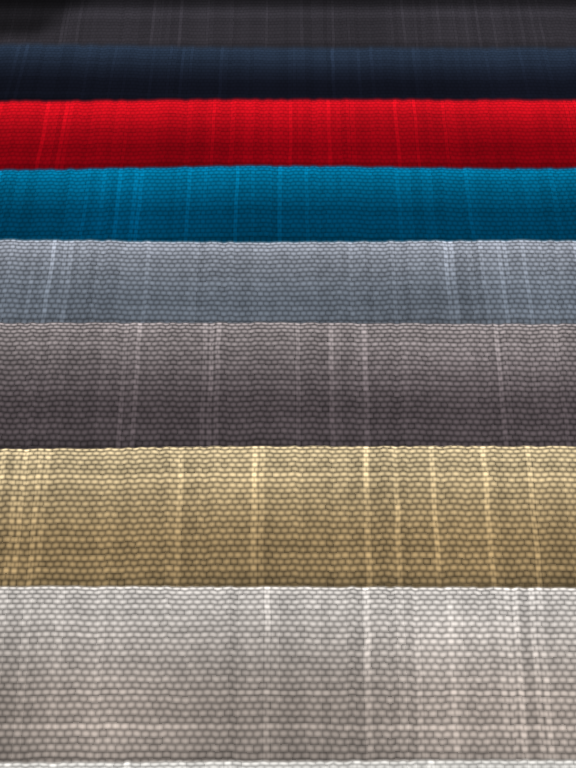
This texture is drawn by a Shadertoy shader. Its source:

```glsl
const int FOLDS = 9;                 // stacked back to front
const float FRONT_THREADS = 70.0;    // weave cells across the nearest fold
const float DEPTH_SCALE = 0.16;      // octaves of shrink per fold backwards
const float CELL_ASPECT = 0.75;      // cell height over cell width
const float WEAVE_DEPTH = 0.46;
const float SLUB_CHANCE = 0.15;
const float SLUB_GAIN = 0.27;
const float DRAPE_GAIN = 0.20;
const float SHARP_FOLD = 5.6;        // fold in focus

const float CREST[10] = float[10](
    1.025, 0.940, 0.868, 0.782, 0.686, 0.578, 0.417, 0.237, 0.010, -0.150);

const vec3 LIT[FOLDS] = vec3[FOLDS](
    vec3(0.27, 0.26, 0.29), vec3(0.16, 0.21, 0.28), vec3(0.80, 0.07, 0.12),
    vec3(0.01, 0.44, 0.60), vec3(0.56, 0.58, 0.62), vec3(0.53, 0.50, 0.50),
    vec3(0.74, 0.67, 0.53), vec3(0.76, 0.74, 0.72), vec3(0.78, 0.77, 0.75));

const vec3 SHADED[FOLDS] = vec3[FOLDS](
    vec3(0.20, 0.19, 0.21), vec3(0.07, 0.08, 0.12), vec3(0.49, 0.02, 0.06),
    vec3(0.00, 0.25, 0.37), vec3(0.39, 0.42, 0.46), vec3(0.30, 0.27, 0.28),
    vec3(0.54, 0.46, 0.33), vec3(0.59, 0.55, 0.52), vec3(0.62, 0.60, 0.58));

float hash(vec2 p) {
    return fract(sin(dot(p, vec2(127.1, 311.7))) * 43758.545);
}

float noise(vec2 p) {
    vec2 i = floor(p), f = fract(p);
    f = f * f * (3.0 - 2.0 * f);
    return mix(mix(hash(i), hash(i + vec2(1, 0)), f.x),
               mix(hash(i + vec2(0, 1)), hash(i + vec2(1, 1)), f.x), f.y);
}

// Strength of a thick yarn running along one lattice line
float slub(float across, float along, float seed) {
    float line = floor(across);
    float pick = hash(vec2(line, seed));
    float profile = smoothstep(0.5, 0.15, abs(fract(across) - 0.5));
    float wear = 0.45 + 0.75 * noise(vec2(along * 0.16, line + seed));
    float thick = smoothstep(1.0 - SLUB_CHANCE, 1.0, pick);
    return profile * wear * (step(1.0 - SLUB_CHANCE, pick) * 0.5 + 0.5 * thick);
}

// Rounded yarn crossings in staggered rows
float weave(vec2 q) {
    q.x += 0.5 * mod(floor(q.y), 2.0);
    vec2 f = fract(q) - 0.5;
    float bump = smoothstep(0.66, 0.08, length(f * vec2(0.95, 1.15)));
    return bump - 0.5 + 0.3 * (hash(floor(q)) - 0.5);
}

vec3 foldColour(int i, vec2 p, float drop, float height) {
    float id = float(i);
    float t = clamp(drop / height, 0.0, 1.0);
    float threads = FRONT_THREADS * exp2((7.0 - id) * DEPTH_SCALE);
    float rows = height * threads / (CELL_ASPECT * 0.75);

    // Rows crowd together over the crest, columns fan out below it
    vec2 q = vec2((p.x - 0.5) * threads * (1.0 - 0.05 * t) + 200.0,
                  rows * pow(t, 0.85));
    q += 0.22 * (vec2(noise(q * 0.3 + id), noise(q * 0.25 + id + 40.0)) - 0.5);

    float blur = (id - SHARP_FOLD) / 2.6;
    float focus = mix(0.22, 1.0, exp(-blur * blur));

    // Soft shading of the drape
    vec3 col = mix(LIT[i], SHADED[i], smoothstep(-0.05, 0.75, t));
    float drape = noise(vec2(p.x * 5.0 + id * 7.3, t * 1.2 + id)) - 0.5;
    col *= 1.0 + DRAPE_GAIN * drape * smoothstep(0.0, 0.3, t);
    col *= 1.0 - 0.16 * smoothstep(0.88, 1.0, t);

    // Yarn tone, crossings and slubs
    float tone = hash(vec2(floor(q.x), id + 3.0)) + hash(vec2(id, floor(q.y))) - 1.0;
    float warp = slub(q.x, q.y, id * 13.0 + 2.0);
    float weft = slub(q.y, q.x * 0.5, id * 17.0 + 5.0) * smoothstep(4.0, 7.0, id);
    float detail = WEAVE_DEPTH * focus * weave(q) + 0.09 * tone;
    detail += SLUB_GAIN * (0.45 + 0.55 * focus) * (warp + 0.7 * weft);
    col *= 1.0 + detail;

    // Thin light along the crest
    return col * (1.0 + 0.17 * exp(-drop / 0.004));
}

void mainImage(out vec4 fragColor, in vec2 fragCoord) {
    vec2 p = fragCoord / iResolution.xy;
    float px = 1.0 / iResolution.y;
    vec3 col = vec3(0.08);

    for (int i = 0; i < FOLDS; i++) {
        float id = float(i);
        float sway = 0.006 * (noise(vec2(p.x * 2.2, id * 5.0)) - 0.5);
        float fuzz = 0.0016 * (noise(vec2(p.x * 90.0, id)) - 0.5);
        float drop = CREST[i] + sway + fuzz - p.y;
        float soft = px + 0.0008 * abs(id - SHARP_FOLD);
        float cover = smoothstep(-soft, soft, drop);
        if (cover > 0.0) {
            vec3 cloth = foldColour(i, p, max(drop, 0.0), CREST[i] - CREST[i + 1]);
            col = mix(col, cloth, cover);
        }
    }

    // Dim far edge with a slanted crease in the corner
    float rear = smoothstep(0.945, 0.965, p.y);
    float crease = (p.x - 0.11) - (p.y - 0.97) * 1.6;
    col *= 1.0 - 0.45 * rear * smoothstep(0.02, -0.05, crease);
    col *= 1.0 - 0.50 * smoothstep(0.982, 1.0, p.y);
    fragColor = vec4(clamp(col, 0.0, 1.0), 1.0);
}
```
